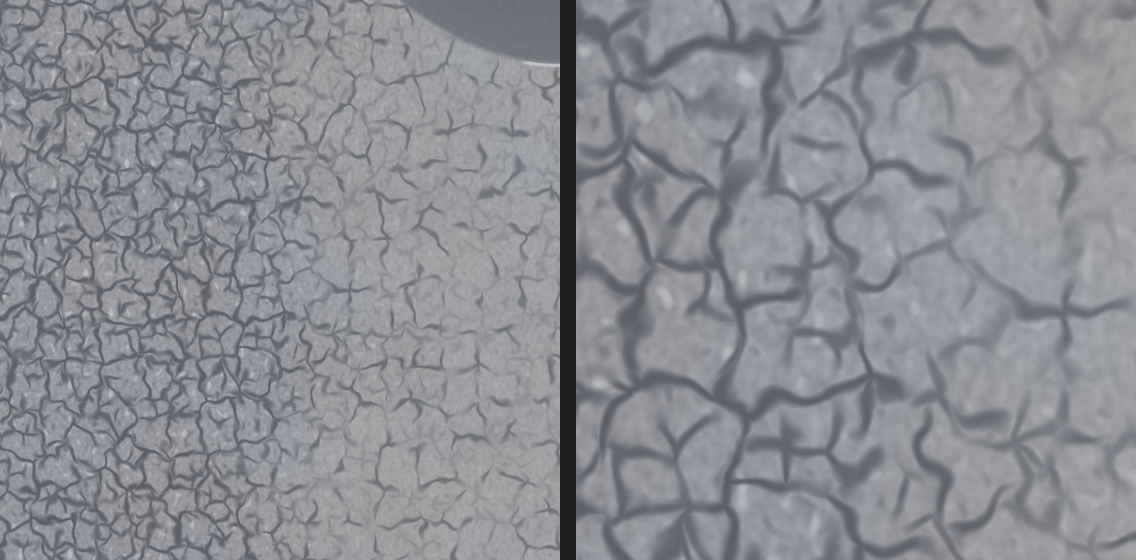
Left, the full canvas; right, a detail of the centre.
This texture is drawn by a WebGL 1 fragment shader. Its source:

```glsl
precision highp float;
// Worn grey asphalt: broken dark cracks, pale flecks and a smooth dark corner.

uniform vec2 u_resolution;

#define CELLS 15.0          // large stones across the canvas
#define FINE_CELLS 29.0     // small stones across the canvas
#define CRACK_WIDTH 0.0042  // half width of a crack, in canvas units
#define CRACK_DEPTH 0.85
#define FLECK_SCALE 62.0
#define FLECK_GAIN 0.75
#define GRAIN_GAIN 0.065
#define COOL_STONE vec3(0.590, 0.597, 0.625)
#define WARM_STONE vec3(0.626, 0.628, 0.640)
#define CRACK_COLOR vec3(0.325, 0.335, 0.375)
#define FLECK_COLOR vec3(0.775, 0.785, 0.805)
#define CORNER_COLOR vec3(0.435, 0.450, 0.480)

vec2 hash2(vec2 p) {
  vec3 q = fract(p.xyx * vec3(0.1031, 0.1030, 0.0973));
  q += dot(q, q.yzx + 33.33);
  return fract((q.xx + q.yz) * q.zy);
}

float cornerDot(vec2 cell, vec2 corner, vec2 f) {
  float angle = 6.2832 * hash2(cell + corner + 71.0).x;
  return dot(vec2(cos(angle), sin(angle)), f - corner);
}

// Gradient noise, about -0.7 to 0.7
float gradientNoise(vec2 p) {
  vec2 cell = floor(p);
  vec2 f = fract(p);
  vec2 w = f * f * f * (f * (f * 6.0 - 15.0) + 10.0);
  float low = mix(cornerDot(cell, vec2(0.0, 0.0), f), cornerDot(cell, vec2(1.0, 0.0), f), w.x);
  float high = mix(cornerDot(cell, vec2(0.0, 1.0), f), cornerDot(cell, vec2(1.0, 1.0), f), w.x);
  return mix(low, high, w.y);
}

vec2 stoneCenter(vec2 cell) {
  return 0.08 + 0.84 * hash2(cell + 13.0);
}

// Distance to the nearest border between stones, in cell units
float borderDistance(vec2 p) {
  vec2 cell = floor(p);
  vec2 f = fract(p);
  vec2 nearestCell = vec2(0.0);
  vec2 nearest = vec2(0.0);
  float best = 9.0;
  for (int j = -1; j <= 1; j++) {
    for (int i = -1; i <= 1; i++) {
      vec2 g = vec2(float(i), float(j));
      vec2 r = g + stoneCenter(cell + g) - f;
      if (dot(r, r) < best) {
        best = dot(r, r);
        nearest = r;
        nearestCell = g;
      }
    }
  }
  float border = 9.0;
  for (int j = -2; j <= 2; j++) {
    for (int i = -2; i <= 2; i++) {
      vec2 g = nearestCell + vec2(float(i), float(j));
      vec2 r = g + stoneCenter(cell + g) - f;
      vec2 gap = r - nearest;
      if (dot(gap, gap) > 0.0001) {
        border = min(border, dot(0.5 * (nearest + r), normalize(gap)));
      }
    }
  }
  return border;
}

// Soft crack line whose width varies along its length
float crackLine(vec2 p, float cells, float width) {
  float d = borderDistance(p * cells * vec2(1.08, 0.94)) / cells;
  return 1.0 - smoothstep(0.15 * width, 1.65 * width, d);
}

void main() {
  vec2 uv = gl_FragCoord.xy / u_resolution;

  // Coarse on the left, worn smooth on the right
  float roughness = 1.0 - smoothstep(0.35, 0.78, uv.x + 0.22 * gradientNoise(uv * 4.0));
  float patches = gradientNoise(uv * 7.0 + 5.0);
  vec3 color = mix(WARM_STONE, COOL_STONE, roughness);
  color += 0.022 * patches + vec3(0.02, 0.0, -0.025) * gradientNoise(uv * 5.0 + 31.0);

  // Fine grain, drawn out slightly upwards
  float grain = gradientNoise(uv * vec2(125.0, 90.0)) + 0.6 * gradientNoise(uv * 190.0 + 9.0);
  color += GRAIN_GAIN * grain * mix(0.6, 1.0, roughness);

  // Pale flecks and dark pits
  float fleckNoise = gradientNoise(uv * FLECK_SCALE * vec2(1.1, 0.9) + 17.0);
  float fleck = smoothstep(0.24, 0.60, fleckNoise) * mix(0.35, 1.0, roughness);
  float pit = smoothstep(0.28, 0.62, -fleckNoise) * mix(0.25, 0.6, roughness);
  color = mix(color, FLECK_COLOR, FLECK_GAIN * fleck);

  // Broken cracks around large and small stones
  vec2 wobble = vec2(gradientNoise(uv * 38.0), gradientNoise(uv * 38.0 + 50.0));
  vec2 bent = uv + 0.014 * wobble;
  float breaks = gradientNoise(uv * 24.0 + 3.0);
  float width = CRACK_WIDTH * (1.0 + 0.7 * gradientNoise(uv * 45.0 + 80.0));
  float large = crackLine(bent, CELLS, width) * smoothstep(-0.30, 0.30, breaks + 0.20 * roughness);
  float small = crackLine(bent + 0.37, FINE_CELLS, width) * smoothstep(-0.08, 0.38, 0.18 * roughness - breaks);
  small *= mix(0.25, 0.9, roughness);
  float crack = max(max(large * mix(0.72, 1.0, roughness), small), pit);
  color = mix(color, CRACK_COLOR, CRACK_DEPTH * crack);

  // Smooth dark corner with a short pale rim
  float fromRight = 1.0 - uv.x;
  float above = uv.y - 0.884 - 1.39 * fromRight * fromRight;
  vec3 corner = CORNER_COLOR + 0.018 * grain + 0.25 * (0.05 - above);
  color = mix(color, corner, smoothstep(-0.006, 0.010, above));
  float rim = (1.0 - smoothstep(0.0012, 0.0045, abs(above + 0.001))) * smoothstep(0.925, 0.945, uv.x);
  color = mix(color, FLECK_COLOR, 0.85 * rim);

  gl_FragColor = vec4(clamp(color, 0.0, 1.0), 1.0);
}
```
